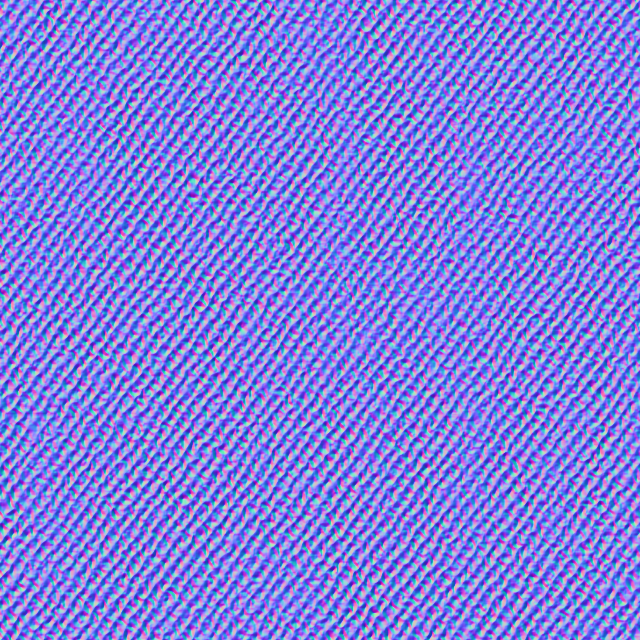
A Shadertoy shader for this texture map:

```glsl
// Tangent-space normal map of worn denim twill: diagonal ribs of small stitches.

const vec2  RIBS          = vec2(44.0, 33.0); // ribs across and down the canvas
const vec2  STITCHES      = vec2(52.0, 50.0); // stitches along the ribs
const float STITCH_SKEW   = 0.32;   // turns stitch creases towards the vertical
const float RIB_HEIGHT    = 0.12;   // heights are in thread widths
const float STITCH_HEIGHT = 0.31;
const float RIB_ROUNDNESS = 0.92;   // below one narrows the valleys
const float FUZZ_HEIGHT   = 0.16;
const float FUZZ_SCALE    = 185.0;
const float BEND_SCALE    = 17.0;   // slow wander of the threads
const float BEND_AMOUNT   = 0.005;
const float RAGGED_SCALE  = 88.0;   // uneven thread edges
const float RAGGED_AMOUNT = 0.0050;
const vec2  WEAR_SCALE    = vec2(15.0, 4.0); // tall, narrow worn streaks
const float WEAR_MIN      = 0.77;
const float WEAR_MAX      = 1.27;
const float RELIEF        = 1.12;
const float SAMPLE_STEP   = 0.0008;
const float TAU           = 6.2831853;

float hash(vec2 p) {
    vec3 q = fract(p.xyx * 0.1031);
    q += dot(q, q.yzx + 33.33);
    return fract((q.x + q.y) * q.z);
}

float noise(vec2 p) {
    vec2 cell = floor(p);
    vec2 f = fract(p);
    f = f * f * f * (f * (f * 6.0 - 15.0) + 10.0);
    float low  = mix(hash(cell), hash(cell + vec2(1.0, 0.0)), f.x);
    float high = mix(hash(cell + vec2(0.0, 1.0)), hash(cell + 1.0), f.x);
    return mix(low, high, f.y);
}

// Two independent noise values centred on zero
vec2 wobble(vec2 p) {
    return vec2(noise(p), noise(p + vec2(71.3, 38.7))) - 0.5;
}

// Smooth bump, zero at whole numbers and one halfway between
float bump(float t) {
    return 0.5 - 0.5 * cos(TAU * t);
}

float clothHeight(vec2 uv) {
    vec2 p = uv + BEND_AMOUNT * wobble(uv * BEND_SCALE)
                + RAGGED_AMOUNT * wobble(uv * RAGGED_SCALE + 13.0);

    // Diagonal ribs rising to the right
    float across = p.x * RIBS.x - p.y * RIBS.y;
    float ribId = floor(across);
    float rib = pow(max(bump(across), 0.0), RIB_ROUNDNESS);

    // Stitches along each rib, staggered from one rib to the next
    float along = dot(p, STITCHES) + STITCH_SKEW * across;
    along += 0.5 * ribId + 0.4 * hash(vec2(ribId, 7.0));
    float stitchSize = mix(0.6, 1.35, hash(vec2(ribId, floor(along))));
    float stitch = bump(along) * stitchSize;

    // Worn streaks flatten the weave; loose fibres roughen it
    float wear = mix(WEAR_MIN, WEAR_MAX, noise(uv * WEAR_SCALE + 5.0));
    float fuzz = noise(uv * FUZZ_SCALE) - 0.5;
    return wear * rib * (RIB_HEIGHT + STITCH_HEIGHT * stitch) + FUZZ_HEIGHT * fuzz;
}

void mainImage(out vec4 fragColor, in vec2 fragCoord) {
    vec2 uv = fragCoord / iResolution.xy;

    // Slope by central differences, from thread widths to canvas units
    vec2 stepX = vec2(SAMPLE_STEP, 0.0);
    vec2 stepY = stepX.yx;
    vec2 slope = vec2(clothHeight(uv + stepX) - clothHeight(uv - stepX),
                      clothHeight(uv + stepY) - clothHeight(uv - stepY));
    slope *= RELIEF / (2.0 * SAMPLE_STEP * length(RIBS));

    // Green channel points down the canvas
    vec3 normal = normalize(vec3(-slope.x, slope.y, 1.0));
    fragColor = vec4(0.5 + 0.5 * normal, 1.0);
}
```
